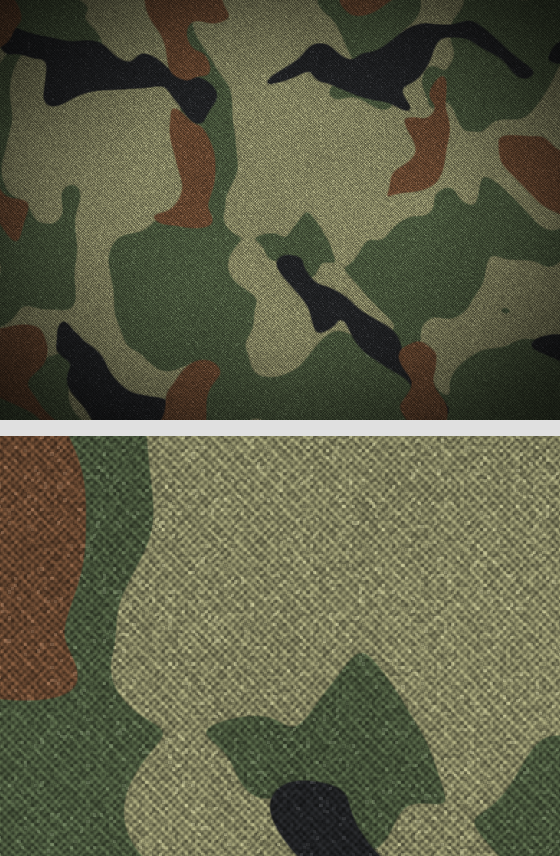
Top, the full canvas; bottom, a detail of the centre.
Give the GLSL for this texture, as a Shadertoy shader.

```glsl
// Woven camouflage cloth: khaki ground, noise-shaped green patches, and warped
// black and brown strokes scattered one per grid cell. A fine thread weave,
// grain and a dark vignette are laid over the flat colours.

const float TAU = 6.2831853;
const vec3 KHAKI = vec3(0.495, 0.492, 0.362);
const vec3 GREEN = vec3(0.268, 0.318, 0.222);
const vec3 BLACK = vec3(0.125, 0.13, 0.138);
const vec3 BROWN = vec3(0.385, 0.265, 0.18);

float hash(vec2 p, float seed) {
    vec3 q = fract(vec3(p.xyx) * 0.1031 + seed * 0.137);
    q += dot(q, q.yzx + 33.33);
    return fract((q.x + q.y) * q.z);
}

// Dot product of a random unit gradient with the offset from its corner
float corner(vec2 cell, vec2 offset, float seed) {
    float a = TAU * hash(cell, seed);
    return dot(vec2(cos(a), sin(a)), offset);
}

float gradientNoise(vec2 p, float seed) {
    vec2 i = floor(p), f = fract(p);
    vec2 u = f * f * f * (f * (f * 6.0 - 15.0) + 10.0);
    vec2 e = vec2(1.0, 0.0);
    float low = mix(corner(i, f, seed), corner(i + e, f - e, seed), u.x);
    float high = mix(corner(i + e.yx, f - e.yx, seed),
                     corner(i + 1.0, f - 1.0, seed), u.x);
    return mix(low, high, u.y);
}

vec2 warp(vec2 p, float frequency, float amount, float seed) {
    vec2 q = p * frequency;
    return p + amount * vec2(gradientNoise(q, seed), gradientNoise(q + 17.3, seed + 1.0));
}

float capsule(vec2 p, vec2 halfAxis, float radius) {
    float t = clamp(dot(p, halfAxis) / dot(halfAxis, halfAxis), -1.0, 1.0);
    return length(p - halfAxis * t) - radius;
}

// Distance to jittered strokes, one in each grid cell
float strokes(vec2 p, float size, float halfLength, float radius, float angle, float seed) {
    vec2 home = floor(p / size);
    float d = 10.0;
    for (int y = -1; y <= 1; y++) {
        for (int x = -1; x <= 1; x++) {
            vec2 cell = home + vec2(x, y);
            vec2 jitter = vec2(hash(cell, seed), hash(cell, seed + 1.0)) - 0.5;
            float turn = angle + 1.2 * (hash(cell, seed + 2.0) - 0.5);
            vec2 halfAxis = halfLength * vec2(cos(turn), sin(turn));
            vec2 centre = (cell + 0.5 + 0.4 * jitter) * size;
            d = min(d, capsule(p - centre, halfAxis, radius));
        }
    }
    return d;
}

// Coverage of the region where the field is negative
float inside(float field) {
    return clamp(0.5 - field / max(1.6 * fwidth(field), 1e-5), 0.0, 1.0);
}

// Fine over-and-under threads with a faint diagonal twill
float weave(vec2 p, float threads) {
    vec2 q = p * threads * TAU;
    return sin(q.x) * sin(q.y) + 0.25 * sin(q.x * 0.5 + q.y * 0.5);
}

float vignette(vec2 uv) {
    return mix(1.0, 0.3, smoothstep(0.22, 0.78, length(uv - 0.5)));
}

void mainImage(out vec4 fragColor, in vec2 fragCoord) {
    vec2 uv = fragCoord / iResolution.xy;
    vec2 p = fragCoord / iResolution.y;

    // Camouflage layers, bent by broad and then small waves
    vec2 bent = warp(warp(p, 4.0, 0.15, 3.0), 7.5, 0.085, 7.0);
    float greenField = gradientNoise(bent * vec2(4.4, 3.2) + 5.4, 11.0)
                     + 0.3 * gradientNoise(p * vec2(9.0, 7.0), 13.0) + 0.05;
    float bulge = 0.045 * gradientNoise(p * 9.0, 15.0);
    float blackField = strokes(bent + vec2(0.08, 0.12), 0.62, 0.23, 0.047, -0.35, 21.0) + bulge;
    float brownField = strokes(bent + vec2(0.31, 0.2), 0.5, 0.1, 0.062, 1.9, 31.0) - bulge;
    vec3 colour = mix(KHAKI, GREEN, inside(greenField));
    colour = mix(colour, BLACK, inside(blackField));
    colour = mix(colour, BROWN, inside(brownField));

    // Threads, grain, and pale specks between the threads
    float grain = hash(floor(p * 384.0), 41.0) - 0.5;
    float fade = 0.07 * gradientNoise(p * 5.0, 45.0);
    colour *= 1.0 + 0.27 * weave(p, 160.0) + 0.34 * grain + fade;
    colour += 0.07 * smoothstep(0.42, 0.5, grain);

    fragColor = vec4(clamp(colour * vignette(uv), 0.0, 1.0), 1.0);
}
```
